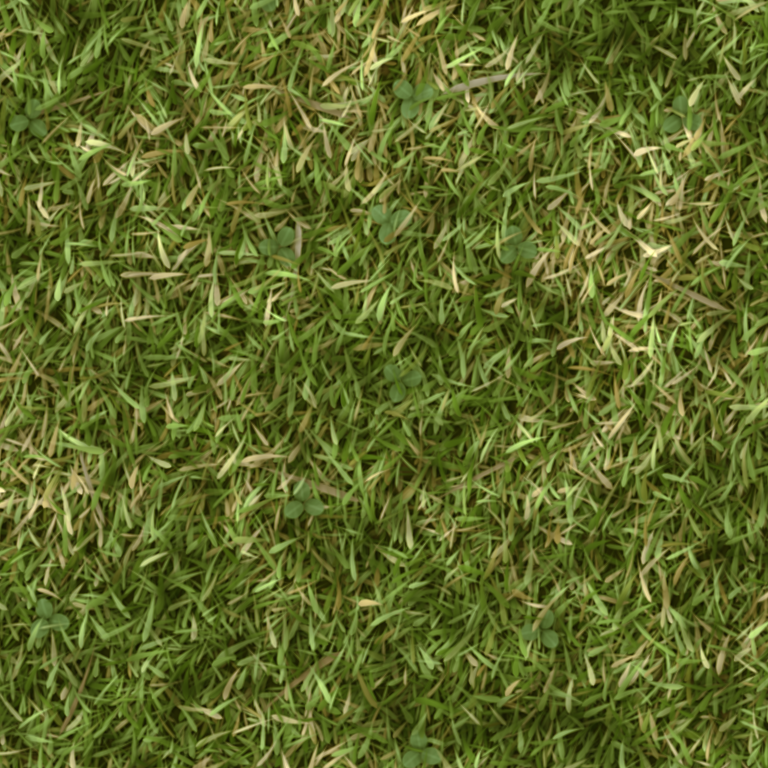
A WebGL 1 fragment shader for this texture:

```glsl
precision highp float;
// A patch of lawn seen from above: short grass, dry straw and some clover.
// Layers of jittered, pointed blades are stacked from dark soil to lit tips,
// each blade shading what lies below; slow noise sets lush and dry areas.
uniform vec2 u_resolution;

vec3 hash3(vec3 p) {
  p = fract(p * vec3(0.1031, 0.1030, 0.0973));
  p += dot(p, p.yxz + 33.33);
  return fract((p.xxy + p.yxx) * p.zyx);
}

float gradientAt(vec2 cell, vec2 offset) {
  float angle = 6.2832 * hash3(vec3(cell, 91.0)).x;
  return dot(vec2(cos(angle), sin(angle)), offset);
}

// Gradient noise, about -0.7 to 0.7
float noise(vec2 p) {
  vec2 i = floor(p), f = fract(p);
  vec2 u = f * f * f * (f * (f * 6.0 - 15.0) + 10.0);
  vec2 e = vec2(1.0, 0.0);
  return mix(mix(gradientAt(i, f), gradientAt(i + e, f - e), u.x),
             mix(gradientAt(i + e.yx, f - e.yx), gradientAt(i + 1.0, f - 1.0), u.x), u.y);
}

// Slightly curved pointed blade: x = position across, y = coverage, z = shadow around it
vec3 blade(vec2 r, float angle, float halfLength, float halfWidth, float bend, float soft) {
  vec2 along = vec2(cos(angle), sin(angle));
  float t = dot(r, along) / halfLength;
  float across = dot(r, vec2(-along.y, along.x)) + bend * halfLength * (t * t - 0.4);
  float taper = smoothstep(-1.0, -0.6, t) * clamp(0.75 - 0.75 * t, 0.0, 1.0);
  float width = halfWidth * taper;
  float cover = 1.0 - smoothstep(width - soft, width + soft, abs(across));
  float shadow = 1.0 - smoothstep(width, width + halfWidth * 2.5, abs(across + halfWidth * 0.5));
  return vec3(across / halfWidth, cover * smoothstep(0.0, soft, width), shadow * taper);
}

vec3 bladeColor(float tone, float dryness, float pick) {
  vec3 lush = mix(vec3(0.22, 0.30, 0.05), vec3(0.50, 0.59, 0.27), tone);
  vec3 straw = mix(vec3(0.43, 0.38, 0.16), vec3(0.67, 0.63, 0.38), tone);
  return mix(lush, straw, smoothstep(-0.2, 0.2, dryness - pick));
}

// One layer of short blades, a blade per cell
vec3 grassLayer(vec3 under, vec2 p, float layer, float light, float dryness, float soft) {
  vec2 q = p * 24.0 + layer * vec2(3.37, 7.71);
  vec2 home = floor(q);
  for (int y = -1; y <= 1; y++) {
    for (int x = -1; x <= 1; x++) {
      vec2 cell = home + vec2(float(x), float(y));
      vec3 place = hash3(vec3(cell, layer + 5.0));
      vec3 shape = hash3(vec3(cell, layer + 47.0));
      vec3 tint = hash3(vec3(cell, layer + 113.0));
      float angle = 1.25 + (place.z + tint.z - 1.0) * 1.9;
      vec3 b = blade(q - cell - place.xy, angle, mix(0.45, 1.0, shape.x),
                     mix(0.045, 0.11, shape.y * shape.y), (shape.z - 0.5) * 0.35, soft * 24.0);
      vec3 color = bladeColor(tint.x, dryness, tint.y) * light;
      color *= 1.0 + 0.08 * clamp(b.x, -1.0, 1.0);
      under *= 1.0 - 0.14 * b.z;
      under = mix(under, color, b.y * mix(0.7, 1.0, shape.z));
    }
  }
  return under;
}

// Scattered three-leaved clover
vec3 clover(vec3 under, vec2 p, float soft) {
  vec2 q = p * 6.0 + 0.3;
  vec2 cell = floor(q);
  vec3 h = hash3(vec3(cell, 211.0));
  vec2 r = q - cell - mix(vec2(0.3), vec2(0.7), h.xy);
  float present = step(h.z, 0.3);
  for (int k = 0; k < 3; k++) {
    float angle = h.x * 20.0 + float(k) * 2.09;
    vec2 axis = vec2(cos(angle), sin(angle));
    vec2 leaf = vec2(dot(r, axis) - 0.09, dot(r, vec2(-axis.y, axis.x)));
    float edge = length(leaf * vec2(0.9, 1.1)) - 0.07 - 0.014 * h.y;
    float vein = 1.0 - smoothstep(0.0, 0.02, abs(leaf.y));
    vec3 color = vec3(0.40, 0.51, 0.25) * (0.9 + 0.3 * h.y + 0.1 * vein + leaf.x * 1.5);
    under *= 1.0 - 0.2 * present * (1.0 - smoothstep(0.0, 0.05, edge));
    under = mix(under, color, 0.9 * present * (1.0 - smoothstep(-soft * 6.0, soft * 6.0, edge)));
  }
  return under;
}

// Sparse long dry stems
vec3 stems(vec3 under, vec2 p, float soft) {
  vec2 q = p * 4.0;
  vec2 cell = floor(q);
  vec3 h = hash3(vec3(cell, 307.0));
  vec2 r = q - cell - mix(vec2(0.4), vec2(0.6), h.xy);
  vec3 b = blade(r, h.z * 6.2832, 0.34, 0.012 + 0.01 * h.x, (h.y - 0.5) * 0.3, soft * 4.0);
  float present = step(fract(h.z * 7.0), 0.5);
  vec3 color = mix(vec3(0.48, 0.41, 0.25), vec3(0.66, 0.64, 0.42), h.y);
  under *= 1.0 - 0.2 * b.z * present;
  return mix(under, color * (1.0 + 0.1 * clamp(b.x, -1.0, 1.0)), b.y * present);
}

void main() {
  float size = min(u_resolution.x, u_resolution.y);
  vec2 p = gl_FragCoord.xy / size;
  float soft = 0.0015 + 0.5 / size;

  // Lush and dry areas, and the uneven light on tufts and hollows
  float patches = noise(p * 2.6 + 4.3) + 0.5 * noise(p * 7.0 + 19.0);
  float dryness = clamp(0.27 + 0.55 * patches, -0.05, 0.65);
  float tufts = 1.0 + 0.36 * noise(p * 9.0 + 31.0) + 0.5 * noise(p * 24.0 + 7.0) + 0.3 * patches;

  // Soil, then blades from the bottom up
  vec3 color = mix(vec3(0.15, 0.16, 0.03), vec3(0.30, 0.25, 0.12),
                   smoothstep(0.0, 0.6, noise(p * 45.0) + patches * 0.4));
  for (int i = 0; i < 22; i++) {
    float layer = float(i);
    float light = mix(0.82, 1.36, layer / 21.0) * tufts;
    color = grassLayer(color, p, layer, light, dryness, soft);
    if (i == 17) color = stems(color, p, soft);
    if (i == 19) color = clover(color, p, soft);
  }

  // Shaded green is purer, lit green is paler
  color.b *= clamp(0.13 + 1.8 * color.g, 0.4, 1.25);
  gl_FragColor = vec4(clamp(color, 0.0, 1.0), 1.0);
}
```
